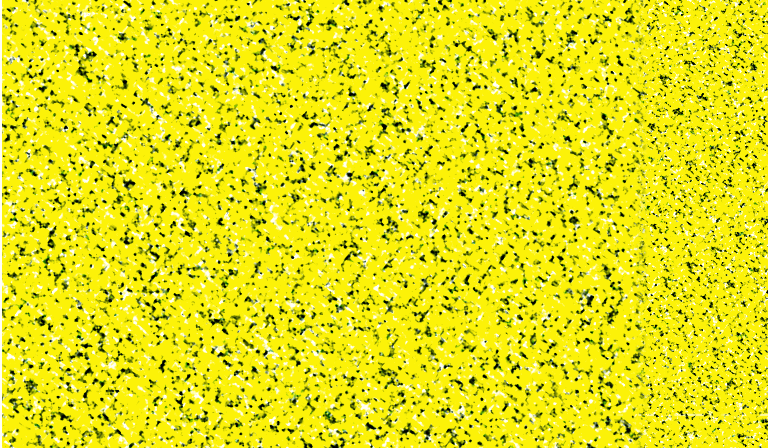
Reproduce this texture procedurally as a Shadertoy shader.

```glsl
// Bright yellow ground sprinkled with irregular black and white grains, finer at the right.
#define YELLOW vec3(0.99, 0.95, 0.03)
#define WHITE vec3(1.0, 1.0, 0.97)
#define GRAINS 112.0          // grain cells per canvas height
#define FINE_SCALE 1.5        // density of the finer band
#define FINE_START 0.835      // left side of the finer band, share of width
#define DARK_RANGE vec2(0.565, 0.875)
#define LIGHT_RANGE vec2(0.598, 0.86)
#define EDGE_WIDTH 0.0026     // white strip at the left, share of width
#define SCRATCH_Y 0.074       // height of the faint broken line

float hash(vec2 cell) {
    return fract(sin(dot(cell, vec2(127.1, 311.7))) * 43758.5453);
}

float valueNoise(vec2 p) {
    vec2 cell = floor(p), f = fract(p);
    f = f * f * (3.0 - 2.0 * f);
    float low = mix(hash(cell), hash(cell + vec2(1, 0)), f.x);
    float high = mix(hash(cell + vec2(0, 1)), hash(cell + vec2(1, 1)), f.x);
    return mix(low, high, f.y);
}

// Two octaves, turned off the axes, give clumps with ragged outlines.
float grainNoise(vec2 p) {
    p = mat2(0.8, 0.6, -0.6, 0.8) * p;
    return 0.7 * valueNoise(p) + 0.3 * valueNoise(2.1 * p + 37.4);
}

// x: dark coverage, y: light coverage
vec2 grainMasks(vec2 p) {
    float dark = smoothstep(DARK_RANGE.x, DARK_RANGE.y, grainNoise(p));
    float light = smoothstep(LIGHT_RANGE.x, LIGHT_RANGE.y, grainNoise(p + vec2(411.3, 173.9)));
    return vec2(dark, light);
}

void mainImage(out vec4 fragColor, in vec2 fragCoord) {
    vec2 uv = fragCoord / iResolution.xy;
    vec2 p = fragCoord / iResolution.y * GRAINS;
    float pixel = 1.0 / iResolution.x;

    // Coarse grains give way to the finer band.
    float fine = smoothstep(FINE_START - 0.01, FINE_START + 0.01, uv.x);
    vec2 masks = mix(grainMasks(p), grainMasks(p * FINE_SCALE + 59.0), fine);

    // Faint broken scratch near the lower right.
    float scratch = 1.0 - smoothstep(0.001, 0.004, abs(uv.y - SCRATCH_Y));
    scratch *= smoothstep(0.78, 0.84, uv.x) * smoothstep(0.4, 0.6, valueNoise(vec2(uv.x * 150.0, 5.0)));
    masks.y = max(masks.y, 0.6 * scratch);

    // Dark grains lose red before green, so their rims turn olive or green.
    vec3 color = mix(YELLOW, WHITE, masks.y);
    float greenFleck = smoothstep(0.72, 0.9, valueNoise(p * 0.9 + 231.0));
    color *= pow(vec3(1.0 - masks.x), vec3(1.0, mix(0.78, 0.4, greenFleck), 0.9));

    // White strip along the left border.
    float strip = 1.0 - smoothstep(EDGE_WIDTH - 0.5 * pixel, EDGE_WIDTH + 0.5 * pixel, uv.x);
    color = mix(color, WHITE, strip);
    fragColor = vec4(color, 1.0);
}
```
